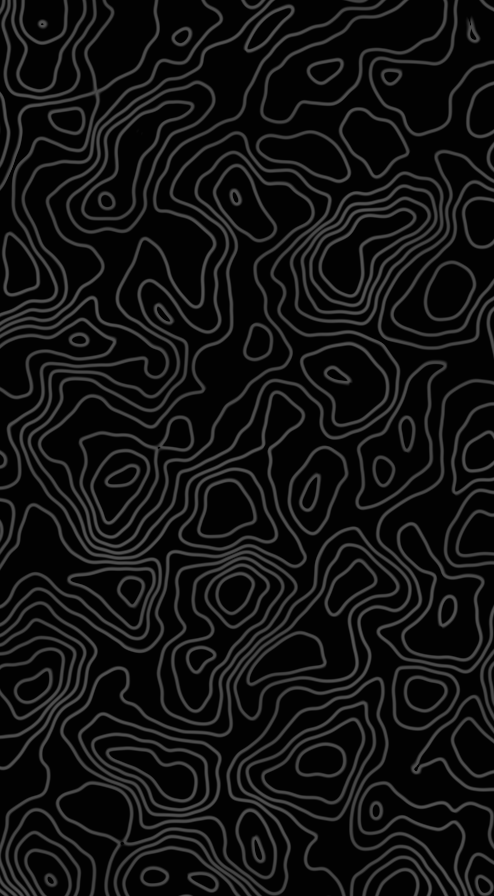
A Shadertoy shader for this pattern:

```glsl
// Topographic map: thin grey contour lines of a rugged height field on black.

const vec3 BACKGROUND = vec3(0.008);
const vec3 LINE_DIM = vec3(0.265);
const vec3 LINE_BRIGHT = vec3(0.325);

const float HILLS_PER_WIDTH = 4.5;
const float LEVELS = 7.8;          // contours per unit of height
const float LINE_HALF_WIDTH = 0.0033;
const float LINE_SOFTNESS = 0.0024;

// Random unit vector for a lattice corner
vec2 cornerGradient(vec2 corner) {
    uvec2 q = uvec2(ivec2(corner)) * uvec2(1597334u, 3812015u);
    uint n = (q.x ^ q.y) * 747796u;
    n = (n ^ (n >> 15)) * 277803u;
    n = (n ^ (n >> 13)) * 912931u;
    n ^= n >> 16;
    float angle = 6.28319 * float(n & 65535u) / 65536.0;
    return vec2(cos(angle), sin(angle));
}

// Gradient noise with quintic blending
float gradientNoise(vec2 p) {
    vec2 cell = floor(p);
    vec2 f = p - cell;
    vec2 blend = f * f * f * (f * (f * 6.0 - 15.0) + 10.0);
    vec2 right = vec2(1.0, 0.0);
    vec2 up = vec2(0.0, 1.0);
    float a = dot(cornerGradient(cell), f);
    float b = dot(cornerGradient(cell + right), f - right);
    float c = dot(cornerGradient(cell + up), f - up);
    float d = dot(cornerGradient(cell + 1.0), f - 1.0);
    return mix(mix(a, b, blend.x), mix(c, d, blend.x), blend.y);
}

// Displacement that bends straight slopes
vec2 warp(vec2 p, float frequency, float amount) {
    vec2 q = p * frequency;
    return amount * vec2(gradientNoise(q + 31.7), gradientNoise(q + 87.3));
}

// Height in contour steps: broad hills, smaller ridges, ragged slopes
float terrain(vec2 p) {
    p += warp(p, 7.0, 0.045) + warp(p, 19.0, 0.011);
    vec2 q = p * HILLS_PER_WIDTH + 12.4;
    float hills = gradientNoise(q);
    float ridges = gradientNoise(q * 2.1 + 43.6);
    return LEVELS * (hills + 0.24 * ridges);
}

// Approximate distance from p to the nearest contour
float contourDistance(vec2 p) {
    vec2 e = vec2(0.0012, 0.0);
    float height = terrain(p);
    vec2 slope = vec2(terrain(p + e.xy), terrain(p + e.yx)) - height;
    float steepness = length(slope) / e.x;
    return abs(fract(height) - 0.5) / max(steepness, 0.001);
}

void mainImage(out vec4 fragColor, in vec2 fragCoord) {
    vec2 p = fragCoord / iResolution.x;
    float softness = max(LINE_SOFTNESS, 0.5 / iResolution.x);

    // Soft-edged line with slowly drifting brightness
    float line = 1.0 - smoothstep(LINE_HALF_WIDTH - softness,
                                  LINE_HALF_WIDTH + softness,
                                  contourDistance(p));
    float glow = clamp(0.5 + gradientNoise(p * 6.0 + 61.2), 0.0, 1.0);
    vec3 lineColor = mix(LINE_DIM, LINE_BRIGHT, glow);

    fragColor = vec4(mix(BACKGROUND, lineColor, line), 1.0);
}
```
